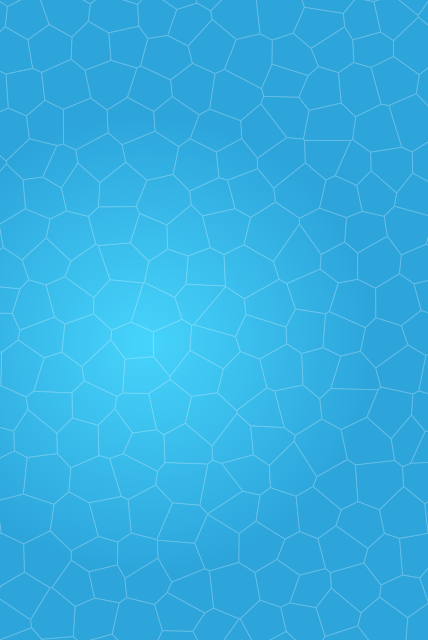
This background is drawn by a WebGL 2 fragment shader. Its source:

```glsl
#version 300 es
precision highp float;

#define CELL_SIZE vec2(0.097, 0.083)
#define JITTER 0.64
#define LINE_WIDTH 0.0026
#define LINE_OPACITY 0.25
#define GLOW_CENTER vec2(-0.16, -0.055)
#define GLOW_RADIUS 0.53
#define BASE_COLOR vec3(0.176, 0.647, 0.859)
#define GLOW_COLOR vec3(0.275, 0.830, 0.985)

uniform vec2 u_resolution;
out vec4 fragColor;

vec2 hash2(vec2 p) {
    vec2 q = vec2(dot(p, vec2(127.1, 311.7)), dot(p, vec2(269.5, 183.3)));
    return fract(sin(q) * 43758.5453);
}

// Jittered site of a staggered grid cell
vec2 sitePosition(vec2 id) {
    vec2 stagger = vec2(0.5 * mod(id.y, 2.0), 0.0);
    return (id + 0.5 + stagger + JITTER * (hash2(id) - 0.5)) * CELL_SIZE;
}

// Distance to the closest border between Voronoi cells
float voronoiEdge(vec2 p) {
    vec2 base = floor(p / CELL_SIZE);
    vec2 nearestId = base;
    vec2 nearest = vec2(0.0);
    float best = 1e5;

    for (int y = -2; y <= 2; y++) {
        for (int x = -2; x <= 2; x++) {
            vec2 id = base + vec2(x, y);
            vec2 offset = sitePosition(id) - p;
            float d = dot(offset, offset);
            if (d < best) {
                best = d;
                nearest = offset;
                nearestId = id;
            }
        }
    }

    float edge = 1e5;
    for (int y = -2; y <= 2; y++) {
        for (int x = -2; x <= 2; x++) {
            if (x == 0 && y == 0) continue;
            vec2 offset = sitePosition(nearestId + vec2(x, y)) - p;
            vec2 direction = normalize(offset - nearest);
            edge = min(edge, dot(0.5 * (nearest + offset), direction));
        }
    }
    return edge;
}

void main() {
    // Centered coordinates, one unit per canvas width
    vec2 p = (gl_FragCoord.xy - 0.5 * u_resolution) / u_resolution.x;
    float pixel = 1.0 / u_resolution.x;

    // Radial glow over the flat base
    float glow = clamp(1.0 - length(p - GLOW_CENTER) / GLOW_RADIUS, 0.0, 1.0);
    vec3 color = mix(BASE_COLOR, GLOW_COLOR, glow);

    // Thin translucent cell borders
    float fromLine = voronoiEdge(p) - 0.5 * LINE_WIDTH;
    float line = 1.0 - smoothstep(-0.5 * pixel, 0.5 * pixel, fromLine);
    color = mix(color, vec3(1.0), LINE_OPACITY * line);

    fragColor = vec4(color, 1.0);
}
```
